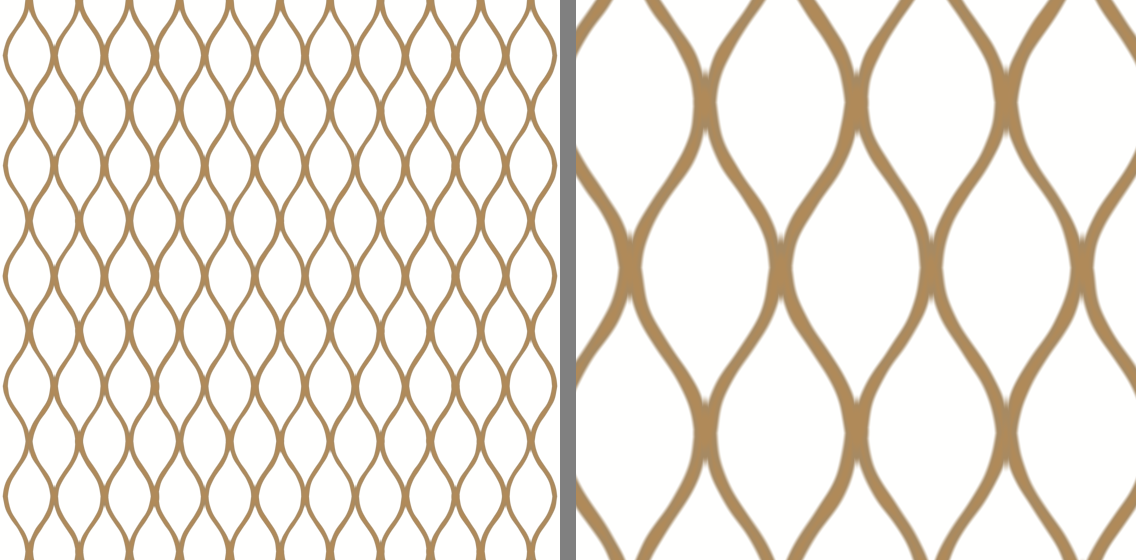
Left, the full canvas; right, a detail of the centre.
Write a Shadertoy shader that draws this pattern.

```glsl
// Hand-drawn wire netting: staggered rows of knots joined by S-shaped strands.
// Each half column holds one zigzag wire; neighbouring wires meet in oval knots.
// Column hashes vary bow, taper and knot size; gradient noise roughens the edges.

const float PI = 3.14159265;

// Lattice, in canvas units
const vec2  STEP       = vec2(0.0448, 0.0984);  // half column, row
const vec2  ORIGIN     = vec2(0.0072, 0.0007);  // from the top left
const float LAST_WIRE  = 21.0;                  // wires 0 to 21 span the net

// Strands
const float HALF_WIDTH = 0.0045;
const float INSET      = 0.05;    // gap from knot centre, in half columns
const float S_BEND     = 0.70;    // 0 is straight, 1 leaves knots vertically
const float BOW        = 0.055;
const float TAPER      = 0.20;

// Knots
const vec2  KNOT_RADII = vec2(0.0071, 0.0190);
const float KNOT_SHIFT = 0.0020;

// Finish
const float ROUGHNESS  = 0.0009;
const float ROUGH_FREQ = 45.0;
const float SOFTNESS   = 0.0014;
const vec3  PAPER      = vec3(1.00, 1.00, 0.995);
const vec3  WIRE_CORE  = vec3(0.69, 0.54, 0.35);
const vec3  WIRE_RIM   = vec3(0.65, 0.54, 0.39);

float hash(vec2 p) {
    return fract(sin(dot(p, vec2(127.1, 311.7))) * 43758.5);
}

vec2 gradientAt(vec2 cell) {
    float a = 2.0 * PI * hash(cell);
    return vec2(cos(a), sin(a));
}

float gradientNoise(vec2 p) {
    vec2 i = floor(p), f = fract(p);
    vec2 u = f * f * f * (f * (f * 6.0 - 15.0) + 10.0);
    vec2 e = vec2(0.0, 1.0);
    return mix(
        mix(dot(gradientAt(i), f), dot(gradientAt(i + e.yx), f - e.yx), u.x),
        mix(dot(gradientAt(i + e), f - e), dot(gradientAt(i + 1.0), f - 1.0), u.x),
        u.y);
}

// Signed distance to the strand of one wire within one row; g is in lattice steps
float strand(vec2 g, float wire, float row) {
    float rising = mod(wire + row, 2.0);    // 1 when its top end is on the left
    float t = rising > 0.5 ? g.y - row : 1.0 - (g.y - row);
    vec2 id = vec2(wire, rising);
    float bow = BOW * (2.0 * hash(id + 3.7) - 1.0)
              + 0.2 * BOW * (2.0 * hash(vec2(wire, row + 40.0)) - 1.0);

    float angle = 2.0 * PI * t;
    float lift = sin(PI * t);
    float span = 1.0 - 2.0 * INSET;
    float x = INSET + span * (t - S_BEND * sin(angle) / (2.0 * PI) + bow * lift * lift);
    float slope = span * (1.0 - S_BEND * cos(angle) + bow * PI * sin(angle))
                * STEP.x / STEP.y;

    float width = HALF_WIDTH * (1.0 - TAPER * lift * hash(id + 9.2));
    return abs(g.x - wire - x) * STEP.x / sqrt(1.0 + slope * slope) - width;
}

// Approximate signed distance to the oval knot at a lattice point
float knot(vec2 g, vec2 id) {
    float size = mix(0.72, 1.08, hash(vec2(id.x, 17.0)));
    float side = hash(vec2(id.x, 29.0)) - 0.5;
    vec2 q = (g - id) * STEP - vec2(side * KNOT_SHIFT, 0.0);
    vec2 radii = KNOT_RADII * vec2(size, 1.0);
    return (length(q / radii) - 1.0) * radii.x;
}

float netting(vec2 g) {
    vec2 cell = floor(g);
    float d = 1.0;

    // Wires of this half column and both neighbours
    for (int i = -1; i <= 1; i++) {
        float wire = cell.x + float(i);
        if (wire >= 0.0 && wire <= LAST_WIRE) d = min(d, strand(g, wire, cell.y));
    }

    // Knots on alternate corners, inside the side edges
    for (int i = 0; i < 4; i++) {
        vec2 id = cell + vec2(i % 2, i / 2);
        bool occupied = mod(id.x + id.y, 2.0) > 0.5;
        if (occupied && id.x > 0.0 && id.x <= LAST_WIRE) d = min(d, knot(g, id));
    }
    return d;
}

void mainImage(out vec4 fragColor, in vec2 fragCoord) {
    vec2 uv = fragCoord / iResolution.xy;
    vec2 g = (vec2(uv.x, 1.0 - uv.y) - ORIGIN) / STEP;

    float rough = gradientNoise(uv * ROUGH_FREQ);
    float d = netting(g) + ROUGHNESS * rough;

    // Slightly greyer rim around a warm core
    float rim = smoothstep(-0.0040, -0.0005, d + 0.002 * rough);
    vec3 wireColor = mix(WIRE_CORE, WIRE_RIM, rim);

    float soft = max(SOFTNESS, 0.7 / iResolution.y);
    float cover = 1.0 - smoothstep(-soft, soft, d);
    fragColor = vec4(mix(PAPER, wireColor, cover), 1.0);
}
```
